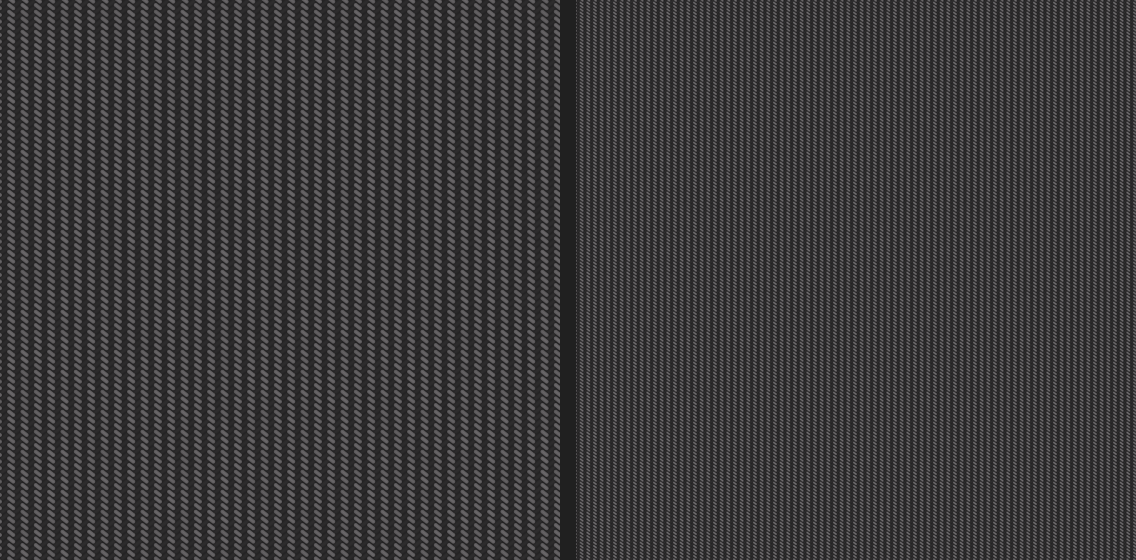
Left, the tile; right, the same tile 2 across and 2 down.
Give the GLSL for this pattern, as a WebGL 1 fragment shader.

```glsl
precision highp float;
// Dark herringbone twill: 42 pale warp stripes alternate with 42 charcoal ones,
// each a stack of 84 slanted, rounded threads drawn as capsule distances.
// Pale threads lean down to the right, dark ones lean up and sit beneath.

uniform vec2 u_resolution;

float hash(vec2 p) {
  return fract(sin(dot(p, vec2(127.1, 311.7))) * 43758.5453);
}

// Nearest thread of the stripes centred on `centre`; one unit is a thread pitch.
// Returns signed distance, roundness across the thread and a random value.
vec3 thread(vec2 p, vec2 centre, float slope) {
  p -= centre;
  float stripe = floor(p.x / 2.0 + 0.5);
  float x = p.x - 2.0 * stripe;
  float sheared = p.y - slope * x;
  float row = floor(sheared + 0.5);
  vec2 q = vec2(x, p.y - row);

  // Capsule along the leaning axis
  vec2 axis = normalize(vec2(1.0, slope));
  float along = dot(q, axis);
  float across = dot(q, vec2(-axis.y, axis.x));
  float d = length(vec2(max(abs(along) - 0.4, 0.0), across)) - 0.31;

  float roundness = clamp(-d / 0.31, 0.0, 1.0);
  float random = hash(vec2(mod(stripe, 42.0), mod(row, 84.0)) + slope);
  return vec3(d, sqrt(roundness), random);
}

void main() {
  vec2 p = gl_FragCoord.xy / u_resolution * 84.0;
  float soft = 0.6 * 84.0 / min(u_resolution.x, u_resolution.y);

  vec3 dark = thread(p, vec2(0.68, 0.5), 0.78);
  vec3 pale = thread(p, vec2(1.68, 0.0), -0.78);

  // Gap, then charcoal threads, then pale threads on top
  float shade = 0.142;
  float darkShade = mix(0.148, 0.178, dark.y) * (0.97 + 0.06 * dark.z);
  shade = mix(shade, darkShade, smoothstep(soft, -soft, dark.x));

  // Contact shadow around the pale threads
  shade *= mix(0.92, 1.0, smoothstep(0.0, 0.25, pale.x));
  float paleShade = mix(0.28, 0.405, pale.y) * (0.96 + 0.08 * pale.z);
  shade = mix(shade, paleShade, smoothstep(soft, -soft, pale.x));

  gl_FragColor = vec4(shade * vec3(1.0, 0.975, 0.995), 1.0);
}
```
